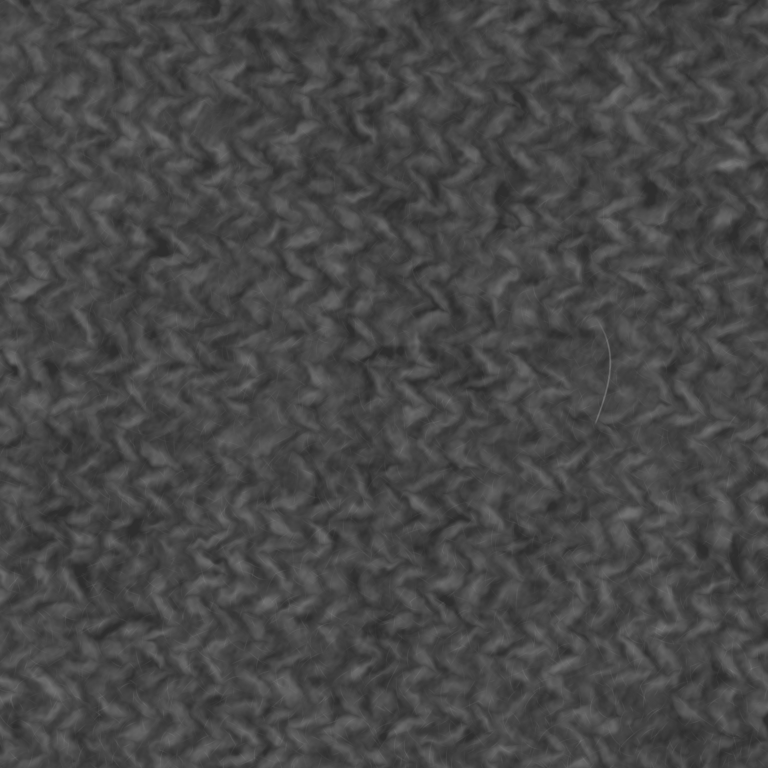
A Shadertoy shader for this texture:

```glsl
#define COLUMNS 23.0        // zigzag strands across
#define ROWS 15.0           // chevrons down
#define SWING 0.80          // sideways reach of a chevron, in strands
#define TURN 0.20           // clockwise turn of the weave, in radians
#define WARP 0.019          // unevenness of the knit
#define STITCH_DEPTH 0.105
#define MOTTLE_DEPTH 0.125
#define STREAK_DEPTH 0.085
#define FIBRE_LIGHT 0.040
#define FIBRE_WIDTH 0.0015
#define WOOL_GREY 0.281

const float PI = 3.14159;

float hash(vec2 p) {
    vec3 q = fract(p.xyx * 0.1031);
    q += dot(q, q.yzx + 33.33);
    return fract((q.x + q.y) * q.z);
}

vec2 hash2(vec2 p) {
    return vec2(hash(p), hash(p + 57.3));
}

float noise(vec2 p) {
    vec2 cell = floor(p), f = fract(p);
    f = f * f * (3.0 - 2.0 * f);
    return mix(mix(hash(cell), hash(cell + vec2(1, 0)), f.x),
               mix(hash(cell + vec2(0, 1)), hash(cell + vec2(1, 1)), f.x), f.y);
}

float fbm(vec2 p) {
    float sum = 0.0, weight = 0.5;
    for (int i = 0; i < 4; i++) {
        sum += weight * noise(p);
        p = mat2(1.6, 1.2, -1.2, 1.6) * p + 11.7;
        weight *= 0.5;
    }
    return sum / 0.9375;
}

vec2 turn(vec2 p, float angle) {
    float c = cos(angle), s = sin(angle);
    return vec2(c * p.x - s * p.y, s * p.x + c * p.y);
}

// Strand coordinates: x counts strands, y counts chevrons
vec2 zigzag(vec2 p) {
    p = turn(p, TURN);
    float row = p.y * ROWS;
    float bend = 1.0 - abs(2.0 * fract(row) - 1.0);
    return vec2(p.x * COLUMNS - SWING * bend, row);
}

// Rounded yarn segment, its brightness drifting from leg to leg
float stitch(vec2 s) {
    float strand = floor(s.x);
    float body = 0.5 - 0.5 * cos(2.0 * PI * fract(s.x));
    float taper = mix(0.3, 1.0, abs(sin(2.0 * PI * s.y)));
    float tone = noise(vec2(strand * 7.0 + 0.5, s.y * 2.0 + 40.0 * hash(vec2(strand, 3.0))));
    return body * taper * mix(0.3, 1.7, tone);
}

// Scattered short curved hairs
float fibres(vec2 p, float scale, float seed, float pixel) {
    vec2 q = p * scale, base = floor(q);
    float width = max(FIBRE_WIDTH, pixel) * scale;
    float light = 0.0;
    for (int j = -1; j <= 1; j++)
    for (int i = -1; i <= 1; i++) {
        vec2 id = base + vec2(i, j);
        vec2 rnd = hash2(id + seed);
        vec2 d = q - id - hash2(id + seed + 19.0);
        vec2 local = turn(d, -PI * (0.5 + 0.8 * (rnd.x - 0.5)));
        local.y += (rnd.y - 0.5) * 0.9 * local.x * local.x;
        float reach = mix(0.3, 0.8, rnd.y);
        float hair = 1.0 - smoothstep(0.0, width, abs(local.y));
        hair *= 1.0 - smoothstep(0.1 * reach, reach, abs(local.x));
        light += hair * hash(id + seed + 41.0);
    }
    return light;
}

// One long loose hair
float looseHair(vec2 p, float pixel) {
    float t = (p.y - 0.445) / 0.15;
    float x = 0.774 + 0.056 * t - 0.061 * t * t * t;
    float ends = smoothstep(0.0, 0.06, t) * (1.0 - smoothstep(0.65, 1.0, t));
    return ends * (1.0 - smoothstep(0.0, max(0.0022, pixel), abs(p.x - x)));
}

void mainImage(out vec4 fragColor, in vec2 fragCoord) {
    float pixel = 1.0 / min(iResolution.x, iResolution.y);
    vec2 p = fragCoord * pixel;

    // Knit, pulled out of line
    vec2 pull = vec2(fbm(p * 15.0), fbm(p * 15.0 + 31.0)) - 0.5;
    vec2 fuzz = vec2(noise(p * 100.0), noise(p * 100.0 + 53.0)) - 0.5;
    vec2 s = zigzag(p + 2.0 * WARP * pull + 0.4 * WARP * fuzz);
    float grey = WOOL_GREY + STITCH_DEPTH * (stitch(s) - 0.37);

    // Wool streaks, felted patches and dark pits
    grey += STREAK_DEPTH * (fbm(s * vec2(3.5, 2.5)) - 0.5);
    grey += MOTTLE_DEPTH * (fbm(p * 52.0 + 7.0) - 0.5);
    grey += 0.035 * (noise(turn(p, 0.5) * vec2(200.0, 110.0)) - 0.5);
    grey += 0.035 * (noise(p * 6.0 + 3.0) - 0.5);
    grey -= 0.05 * smoothstep(0.66, 0.95, noise(p * 46.0 + 90.0));

    // Surface hairs, thicker toward the bottom
    for (int i = 0; i < 4; i++) {
        float layer = float(i);
        float hairs = fibres(p, 28.0 + 9.0 * layer, 70.0 * layer + 5.0, pixel);
        grey += FIBRE_LIGHT * mix(1.1, 0.5, p.y) * hairs;
    }
    grey += 0.15 * looseHair(p, pixel);

    fragColor = vec4(vec3(clamp(grey, 0.18, 0.52)), 1.0);
}
```
